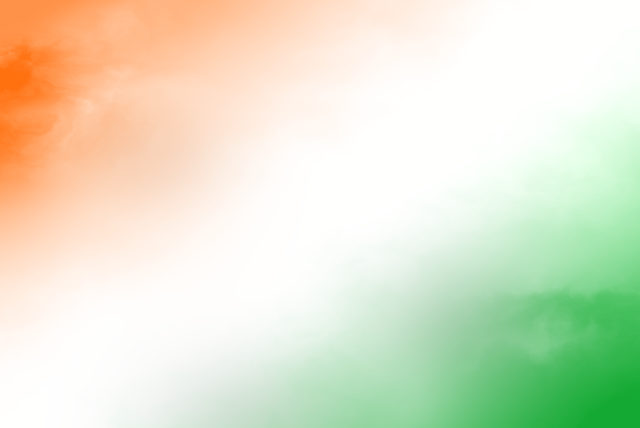
This background is drawn by a WebGL 1 fragment shader. Its source:

```glsl
precision highp float;

uniform vec2 u_resolution;

#define PAPER vec3(1.0, 1.0, 0.998)
#define SAFFRON vec3(1.0, 0.44, 0.06)
#define GREEN vec3(0.08, 0.66, 0.20)
#define CLOUD_SCALE 5.2
#define WARP 0.7
#define EDGE_DRIFT 0.17
#define WISP_CONTRAST 0.72
#define BILLOW 0.9
#define RAGGED 0.11
#define SHADOW 0.07

vec2 hashGradient(vec2 cell) {
  vec2 h = vec2(dot(cell, vec2(127.1, 311.7)), dot(cell, vec2(269.5, 183.3)));
  return 2.0 * fract(sin(h) * 43758.5) - 1.0;
}

float gradientNoise(vec2 p) {
  vec2 i = floor(p), f = fract(p);
  vec2 u = f * f * f * (f * (f * 6.0 - 15.0) + 10.0);
  vec2 e = vec2(0.0, 1.0);
  float low = mix(dot(hashGradient(i), f),
                  dot(hashGradient(i + e.yx), f - e.yx), u.x);
  float high = mix(dot(hashGradient(i + e.xy), f - e.xy),
                   dot(hashGradient(i + e.yy), f - e.yy), u.x);
  return mix(low, high, u.y);
}

// Smooth fractal noise in x, creased billows in y, both centred near zero
vec2 cloudNoise(vec2 p) {
  vec2 sum = vec2(0.0);
  float amplitude = 0.55;
  for (int i = 0; i < 6; i++) {
    float n = gradientNoise(p);
    sum += amplitude * vec2(n, abs(n) - 0.18);
    p = mat2(1.6, 1.2, -1.2, 1.6) * p + 3.7;
    amplitude *= 0.57;
  }
  return sum;
}

// Soft elliptical glow
float glow(vec2 p, vec2 center, vec2 radius) {
  vec2 v = (p - center) / radius;
  return exp(-dot(v, v));
}

// Glow cut off by a ragged cloud edge through its center
float bank(vec2 p, vec2 center, vec2 radius, float cloud) {
  float edge = p.y - center.y + RAGGED * cloud;
  return smoothstep(-0.015, 0.03, edge) * glow(p, center, radius);
}

// Saffron density, measured from the top left corner
float saffronDensity(vec2 p, float cloud) {
  float reach = dot(p, vec2(0.853, 1.164)) + EDGE_DRIFT * cloud;
  float density = 0.46 * (1.0 - smoothstep(0.2, 1.13, reach));
  density += 0.1 * glow(p, vec2(0.35, 0.41), vec2(0.2));
  density += 0.12 * glow(p, vec2(0.38, 0.0), vec2(0.26, 0.1));
  density += 0.45 * glow(p, vec2(0.0, 0.27), vec2(0.15, 0.24));
  float billows = 0.45 + glow(p, vec2(0.2, 0.24), vec2(0.28, 0.17));
  density *= 1.0 + WISP_CONTRAST * cloud * billows;
  float corner = dot(p, vec2(3.8, 7.7)) + 0.5 * cloud;
  density = mix(density, 0.76, 1.0 - smoothstep(0.6, 1.2, corner));
  density += 0.13 * bank(p, vec2(0.03, 0.12), vec2(0.13, 0.09), cloud);
  density -= 0.16 * bank(p, vec2(0.06, 0.25), vec2(0.08, 0.06), cloud);
  return density - 0.08 * bank(p, vec2(0.36, 0.19), vec2(0.12, 0.08), cloud);
}

// Green density, measured from the bottom right corner
float greenDensity(vec2 p, float cloud) {
  float reach = dot(p, vec2(0.776, 1.113)) + EDGE_DRIFT * cloud;
  float density = 1.0 - smoothstep(-0.15, 1.08, reach);
  float billows = 0.4 + glow(p, vec2(0.22, 0.26), vec2(0.3, 0.13));
  billows *= smoothstep(0.05, 0.4, reach);
  density *= 1.0 + WISP_CONTRAST * cloud * billows;
  vec2 flipped = vec2(p.x, -p.y);
  density += 0.13 * bank(flipped, vec2(0.16, -0.31), vec2(0.15, 0.07), cloud);
  density -= 0.1 * bank(flipped, vec2(0.22, -0.22), vec2(0.12, 0.06), cloud);
  density -= 0.07 * glow(p, vec2(0.52, 0.04), vec2(0.1, 0.14));
  return density + 0.13 * glow(p, vec2(0.08, 0.03), vec2(0.25, 0.2));
}

void main() {
  vec2 p = gl_FragCoord.xy / u_resolution.y;
  float aspect = u_resolution.x / u_resolution.y;
  vec2 fromTopLeft = vec2(p.x, 1.0 - p.y);
  vec2 fromBottomRight = vec2(aspect - p.x, p.y);

  // Warped cloud field
  vec2 q = p * CLOUD_SCALE * vec2(0.85, 1.15);
  vec2 bend = vec2(cloudNoise(q + 7.3).x, cloudNoise(q + 19.1).x);
  vec2 layers = cloudNoise(q + WARP * bend);
  float cloud = layers.x - BILLOW * layers.y;

  float saffron = clamp(saffronDensity(fromTopLeft, cloud), 0.0, 1.0);
  float green = clamp(greenDensity(fromBottomRight, cloud), 0.0, 1.0);
  vec3 color = mix(PAPER, SAFFRON, saffron);
  color = mix(color, GREEN, green);

  // Mint light on the right edge, grey smoke under the tints
  color.g += 0.05 * glow(fromBottomRight, vec2(0.0, 0.55), vec2(0.3, 0.3));
  float smoke = glow(fromBottomRight, vec2(0.41, 0.25), vec2(0.2, 0.15));
  smoke += glow(fromBottomRight, vec2(0.94, 0.02), vec2(0.24, 0.16));
  smoke += 0.4 * glow(fromTopLeft, vec2(0.37, 0.37), vec2(0.16, 0.1));
  color *= 1.0 - SHADOW * smoke * (1.0 + 0.5 * cloud);

  gl_FragColor = vec4(color, 1.0);
}
```
